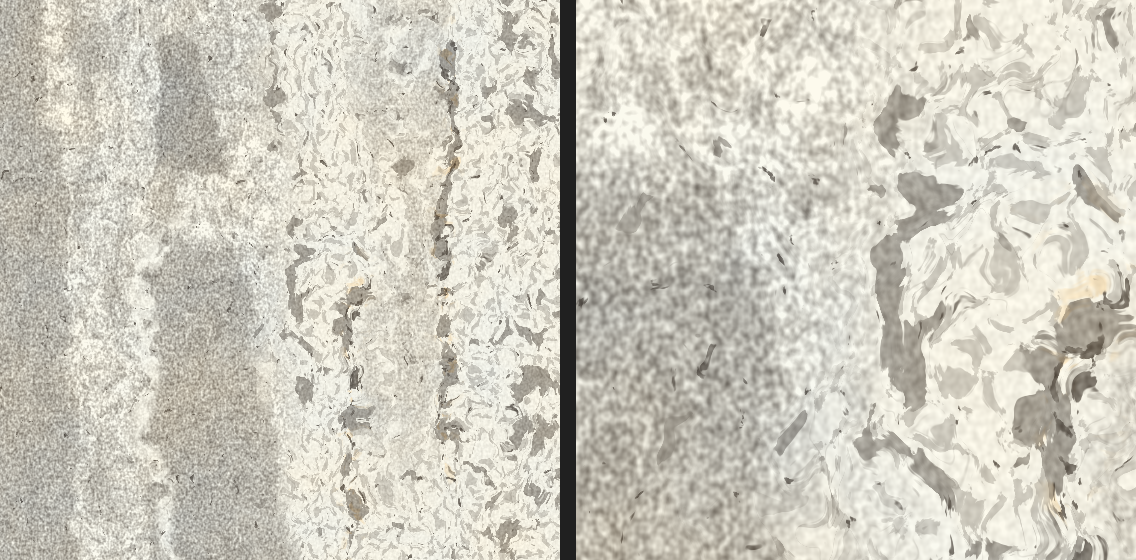
Left: the whole. Right: its middle third, enlarged.
A WebGL 2 fragment shader for this texture:

```glsl
#version 300 es
precision highp float;
// Weathered granite slab: grey, fine-grained vertical bands on the left,
// cream stone with brown-grey blotches and dark veins on the right.
// Layers of warped gradient noise set one tone, which a colour ramp paints.
uniform vec2 u_resolution;
out vec4 fragColor;

vec2 gradient(vec2 cell) {
  vec3 q = fract(cell.xyx * vec3(0.1031, 0.1030, 0.0973));
  q += dot(q, q.yzx + 33.33);
  float angle = 6.2832 * fract((q.x + q.y) * q.z);
  return vec2(cos(angle), sin(angle));
}

float noise(vec2 p) {
  vec2 i = floor(p), f = p - i;
  vec2 u = f * f * f * (f * (f * 6.0 - 15.0) + 10.0);
  vec2 e = vec2(0.0, 1.0);
  float low = mix(dot(gradient(i), f), dot(gradient(i + e.yx), f - e.yx), u.x);
  float high = mix(dot(gradient(i + e), f - e), dot(gradient(i + e.yy), f - e.yy), u.x);
  return 1.5 * mix(low, high, u.y);
}

float fbm(vec2 p) {
  float sum = 0.0, amp = 0.5;
  for (int i = 0; i < 4; i++) {
    sum += amp * noise(p);
    p = mat2(0.96, 0.28, -0.28, 0.96) * p * 2.03 + 17.3;
    amp *= 0.55;
  }
  return sum;
}

// Soft window, 1 between lo and hi
float span(float v, float lo, float hi, float soft) {
  return smoothstep(lo - soft, lo + soft, v) * (1.0 - smoothstep(hi - soft, hi + soft, v));
}

float vein(vec2 p, float x, float width, float lo, float hi) {
  float d = (p.x - x) / width;
  return exp(-d * d) * span(p.y, lo, hi, 0.06);
}

void main() {
  vec2 uv = gl_FragCoord.xy / u_resolution;
  vec2 p = uv + 0.05 * vec2(fbm(uv * vec2(7.0, 5.0)), fbm(uv * 6.0 + 40.0));
  p += 0.007 * vec2(noise(uv * 45.0), noise(uv * 45.0 + 70.0));

  // Noise layers from broad streaks to single grains
  float streak = fbm(p * vec2(17.0, 4.0) + 9.0);
  float flake = fbm(p * vec2(42.0, 28.0) + 31.0);
  float chip = fbm(p * vec2(85.0, 60.0) + 57.0);
  float grain = 0.6 * noise(uv * vec2(190.0, 145.0)) + 0.5 * noise(uv * vec2(290.0, 250.0) + 5.0);

  // Grey bands: left edge, upper plume, lower wedge, right stripe
  float bands = 0.3;
  bands = max(bands, span(p.x, -0.2, 0.15 - 0.06 * p.y, 0.03));
  float plume = span(p.x, 0.28, 0.43 - 0.35 * (p.y - 0.68), 0.015) * span(p.y, 0.69, 0.93, 0.015);
  bands = max(bands, plume);
  bands = max(bands, span(p.x, 0.27, 0.53 - 0.2 * p.y, 0.03) * span(p.y, -0.2, 0.58, 0.08));
  float left = 1.0 - smoothstep(0.44, 0.55, p.x + 0.12 * streak);
  float stripe = span(p.x, 0.66, 0.79, 0.025) * span(p.y, 0.2, 1.2, 0.15);
  float grey = smoothstep(-0.2, 0.25, bands - 0.5 + 0.8 * streak + 0.5 * flake);

  // Left stone: speckled grey broken by pale flakes
  float leftTone = mix(0.84, 0.60, grey) + 0.45 * grain - 0.07 * plume;
  leftTone += (1.0 - 0.6 * grey) * (0.45 * flake + 0.35 * chip);

  // Right stone: cream with hairline cracks and faint chips
  float crack = 1.0 - smoothstep(0.0, 0.09, abs(noise(p * vec2(34.0, 42.0) + 3.0 * streak)));
  float rightTone = 0.99 + 0.12 * grain - 0.13 * crack * smoothstep(-0.1, 0.2, streak + flake);
  rightTone -= 0.26 * smoothstep(0.06, 0.18, chip + 0.35 * flake);
  float mottled = stripe * smoothstep(-0.25, 0.15, streak + 0.5 * flake);
  rightTone = mix(rightTone, 0.74 + 0.4 * grain + 0.4 * chip, 0.85 * mottled);
  float tone = mix(rightTone, leftTone, left);

  // Pale seam curving down between the left bands
  float rise = max(p.y - 0.45, 0.0);
  float seamX = 0.265 + 2.2 * rise * rise + 0.2 * max(0.25 - p.y, 0.0);
  float seam = span(p.x, seamX - 0.018, seamX + 0.014, 0.012) * span(p.y, -0.2, 0.69, 0.02);
  seam *= smoothstep(-0.2, 0.1, flake + 0.12);
  tone = mix(tone, 0.96 + 0.18 * grain + 0.2 * chip, seam);

  // Brown-grey blotches gathered along veins and the right side
  float darkVein = max(vein(p, 0.80, 0.018, 0.15, 0.95), vein(p, 0.635, 0.02, 0.0, 0.53));
  float density = max(darkVein, vein(p, 0.535, 0.024, 0.28, 0.72));
  density = max(density, vein(p, 0.48, 0.018, 0.72, 1.1));
  density = max(density, smoothstep(0.83, 0.93, p.x) * (0.42 + 0.9 * fbm(uv * 5.0 + 23.0)));
  float blotch = fbm(p * vec2(27.0, 21.0) + 80.0) + 0.2 * chip;
  float spot = smoothstep(0.0, 0.05, blotch + 0.46 * density - 0.36 - 0.12 * left);
  tone = mix(tone, 0.42 + 0.22 * grain + 0.2 * chip, 0.9 * spot);

  // Near-black mineral in the veins, with scattered flecks elsewhere
  float mineral = fbm(p * vec2(60.0, 48.0) + 120.0);
  float dark = smoothstep(0.0, 0.1, mineral + 0.42 * darkVein * (0.7 + streak) - 0.42);
  tone = mix(tone, 0.06 + 0.3 * grain, 0.85 * dark);

  // Colour ramp, slow warm and cool drift, rust beside dark mineral
  vec3 color = mix(vec3(0.36, 0.33, 0.29), vec3(0.96, 0.95, 0.90), clamp(tone, -0.35, 1.05));
  color += vec3(0.03, 0.005, -0.03) * (fbm(p * 5.0 + 60.0) - 0.12 * left);
  float rust = darkVein * smoothstep(0.15, 0.35, fbm(p * 38.0 + 150.0));
  color = mix(color, color * vec3(1.0, 0.88, 0.70), 0.6 * rust);
  fragColor = vec4(clamp(color, 0.0, 1.0), 1.0);
}
```
